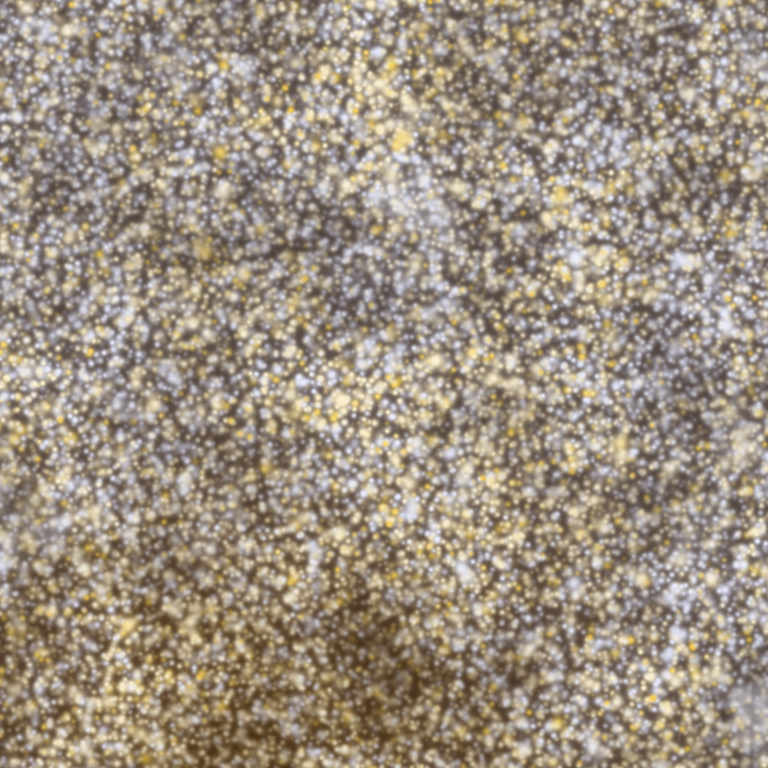
Write a WebGL 1 fragment shader that draws this texture.

```glsl
precision highp float;
// Dense field of soft gold, cream and blue-white stars over brown dust.
uniform vec2 u_resolution;

vec3 hash3(vec2 p) {
  vec3 q = fract(p.xyx * vec3(0.1031, 0.1030, 0.0973));
  q += dot(q, q.yxz + 33.33);
  return fract((q.xxy + q.yzz) * q.zyx);
}

float cornerSlope(vec2 cell, vec2 offset) {
  float angle = 6.2832 * hash3(cell + 71.0).x;
  return dot(vec2(cos(angle), sin(angle)), offset);
}

float gradientNoise(vec2 p) {
  vec2 i = floor(p), f = p - i;
  vec2 u = f * f * f * (f * (f * 6.0 - 15.0) + 10.0);
  vec2 e = vec2(1.0, 0.0);
  float low = mix(cornerSlope(i, f), cornerSlope(i + e, f - e), u.x);
  float high = mix(cornerSlope(i + e.yx, f - e.yx), cornerSlope(i + 1.0, f - 1.0), u.x);
  return mix(low, high, u.y);
}

float cloud(vec2 p) {
  return gradientNoise(p) + 0.55 * gradientNoise(p * 2.1 + 9.0)
       + 0.35 * gradientNoise(p * 4.7 + 23.0);
}

// One star per cell: share is the part of cells filled, size scales the radius.
vec3 addStars(vec3 color, vec2 p, float share, float size, float crowd, float warmth) {
  vec2 home = floor(p);
  for (int y = -1; y <= 1; y++) {
    for (int x = -1; x <= 1; x++) {
      vec2 cell = home + vec2(float(x), float(y));
      vec3 place = hash3(cell + 3.0);
      vec3 kind = hash3(cell + 157.0);
      float radius = size * mix(0.28, 0.42, kind.x);
      vec2 d = (p - cell - place.xy) / radius;
      float glow = exp(-dot(d, d));

      // Hue: cool blue-white or warm cream, with a few deep gold ones
      float warm = smoothstep(-0.15, 0.15, warmth - kind.y);
      float gold = warm * smoothstep(0.72, 1.0, kind.z);
      vec3 tint = mix(vec3(0.85, 0.87, 0.98), vec3(0.97, 0.90, 0.70), warm);
      tint = mix(tint, vec3(0.98, 0.81, 0.27), gold);
      tint = mix(tint, vec3(1.0), 0.5 * glow * kind.x * (1.0 - gold));

      float power = mix(0.1, 0.9, kind.x) * (1.0 + 0.7 * crowd);
      float filled = step(place.z, share);
      color = mix(color, tint, filled * clamp(power * glow, 0.0, 0.96));
    }
  }
  return color;
}

void main() {
  vec2 p = gl_FragCoord.xy / min(u_resolution.x, u_resolution.y);

  // Broad drifts of crowding and hue, browner towards the lower left
  float brown = smoothstep(0.75, 0.0, length((p - vec2(0.3, 0.0)) * vec2(0.9, 1.2)));
  float crowd = cloud(p * 5.0 + 4.0) - 0.3 * brown;
  float warmth = 0.53 + 0.4 * cloud(p * 4.0 + 41.0) + 0.2 * brown;

  vec3 color = mix(vec3(0.34, 0.29, 0.27), vec3(0.34, 0.24, 0.13), brown);
  color += 0.08 * crowd;

  // Star layers from medium to fine, then sparse bright ones
  color = addStars(color, p * 53.0 + 11.0, 0.9, 1.0, crowd, warmth);
  color = addStars(color, p * 74.0 + 211.0, 1.0, 1.0, crowd, warmth);
  color = addStars(color, p * 102.0 + 419.0, 1.0, 1.0, crowd, warmth);
  color = addStars(color, p * 32.0 + 631.0, 0.24, 0.8, crowd, warmth);

  // Pale haze around the most crowded patches
  float haze = smoothstep(0.25, 0.75, cloud(p * 4.5 + 77.0));
  color = mix(color, vec3(0.90, 0.91, 0.97), 0.4 * haze);

  gl_FragColor = vec4(clamp(color, 0.0, 1.0), 1.0);
}
```
